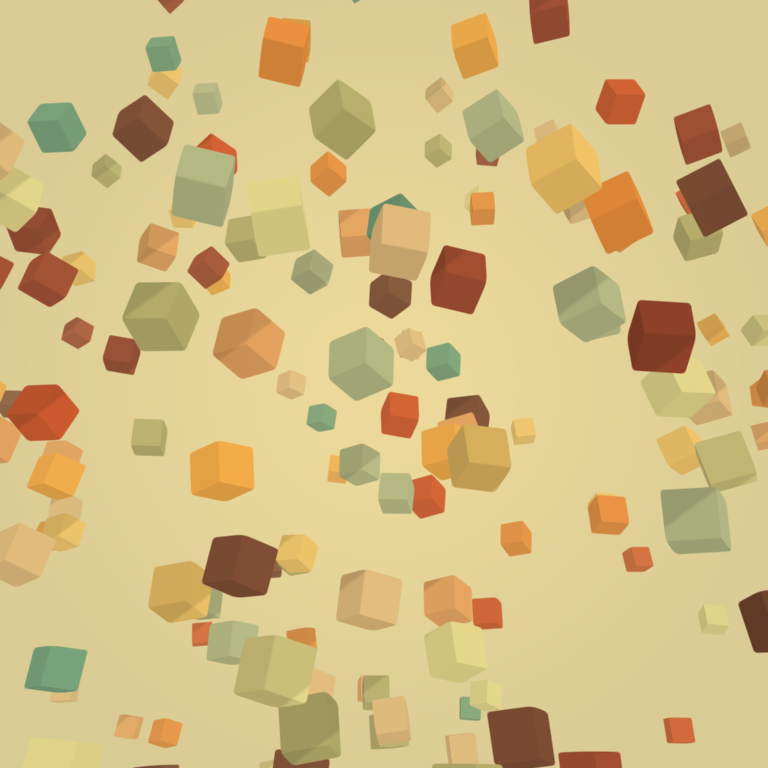
Reproduce this background procedurally as a Shadertoy shader.

```glsl
// Draws a cloud of softly lit pastel cubes, seen from below in a warm haze.

const int   COUNT      = 165;             // cubes, ordered far to near
const float FOCAL      = 0.9;             // focal length in canvas heights
const float PITCH      = 0.6;             // upward tilt of the camera
const float YAW_SPREAD = 1.3;
const float WOBBLE     = 0.35;            // random lean of each cube
const float EDGE_FAR   = 0.025;           // edge of the farthest cube
const float EDGE_NEAR  = 0.069;           // edge of the nearest cube
const float SPREAD     = 0.63;            // radius of the cloud
const float ROUNDING   = 0.16;            // corner rounding, in half edges
const float CREASE     = 28.0;            // sharpness of the inner edges
const vec2  CENTRE     = vec2(-0.03, -0.01);
const vec3  LIGHT      = vec3(0.48, 0.56, -0.68);
const vec3  HAZE_INNER = vec3(0.925, 0.850, 0.605);
const vec3  HAZE_OUTER = vec3(0.850, 0.795, 0.580);

const vec3 PALETTE[12] = vec3[12](
    vec3(0.57, 0.25, 0.15),   // brick
    vec3(0.44, 0.26, 0.17),   // umber
    vec3(0.75, 0.30, 0.14),   // vermilion
    vec3(0.84, 0.50, 0.20),   // orange
    vec3(0.88, 0.61, 0.24),   // amber
    vec3(0.87, 0.70, 0.36),   // honey
    vec3(0.83, 0.58, 0.33),   // peach
    vec3(0.81, 0.67, 0.44),   // sand
    vec3(0.82, 0.77, 0.49),   // straw
    vec3(0.65, 0.62, 0.38),   // olive
    vec3(0.64, 0.66, 0.47),   // sage
    vec3(0.40, 0.57, 0.43));  // teal

vec4 hash4(float n)
{
    vec4 p = fract(vec4(n) * vec4(0.1031, 0.1030, 0.0973, 0.1099));
    p += dot(p, p.wzxy + 33.33);
    return fract((p.xxyz + p.yzzw) * p.zywx);
}

float smoothMax(float a, float b, float k)
{
    float h = max(k - abs(a - b), 0.0) / k;
    return max(a, b) + 0.25 * h * h * k;
}

// Columns are the cube axes: x right, y up, z away from the viewer.
mat3 cubeAxes(vec3 turn)
{
    vec3 c = cos(turn), s = sin(turn);
    mat3 pitch = mat3(1, 0, 0,  0, c.x, s.x,  0, -s.x, c.x);
    mat3 yaw   = mat3(c.y, 0, -s.y,  0, 1, 0,  s.y, 0, c.y);
    mat3 roll  = mat3(c.z, s.z, 0,  -s.z, c.z, 0,  0, 0, 1);
    return pitch * roll * yaw;
}

// Signed distance to the strip that a projected axis cuts from the outline.
float stripDistance(vec2 p, vec2 along, vec2 b, vec2 c)
{
    vec2 n = vec2(-along.y, along.x) / max(length(along), 1e-5);
    return abs(dot(p, n)) - abs(dot(b, n)) - abs(dot(c, n));
}

// The outline of a projected cube is the overlap of three strips.
float outlineDistance(vec2 p, vec2 a, vec2 b, vec2 c, float k)
{
    float d = smoothMax(stripDistance(p, a, b, c), stripDistance(p, b, c, a), k);
    return smoothMax(d, stripDistance(p, c, a, b), k);
}

// Light on the visible faces, blended narrowly across their shared edges.
float faceLight(vec2 p, vec3 ray, mat3 axes)
{
    vec3 facing = ray * axes;
    vec3 side = mix(vec3(1.0), vec3(-1.0), step(0.0, facing));
    vec3 entry = (vec3(1.0) - side * (vec3(p, 0.0) * axes))
               / min(side * facing, vec3(-1e-4));
    float first = max(entry.x, max(entry.y, entry.z));
    vec3 weight = exp(CREASE * max(entry - first, vec3(-3.0)));
    vec3 lit = 0.97 + 0.13 * side * (LIGHT * axes);
    return dot(weight, lit) / dot(weight, vec3(1.0));
}

void mainImage(out vec4 fragColor, in vec2 fragCoord)
{
    vec2 pos = (fragCoord - 0.5 * iResolution.xy) / iResolution.y;
    float pixel = 1.0 / iResolution.y;
    vec3 haze = mix(HAZE_INNER, HAZE_OUTER, smoothstep(0.0, 0.65, length(pos)));
    vec3 col = haze;

    for (int i = 0; i < COUNT; i++)
    {
        float id = float(i);
        float near = (id + 0.5) / float(COUNT);
        float halfEdge = 0.5 * mix(EDGE_FAR, EDGE_NEAR, near * near);

        // Scatter in a disc, by golden angle
        vec4 rnd = hash4(id + 11.0);
        float angle = id * 2.39996 + rnd.y;
        vec2 centre = CENTRE + SPREAD * pow(rnd.x, 0.56) * vec2(cos(angle), sin(angle));
        vec2 p = (pos - centre) / halfEdge;
        if (dot(p, p) > 6.0) continue;

        // Orientation and outline under local perspective
        vec4 rot = hash4(id + 307.0) - 0.5;
        mat3 axes = cubeAxes(vec3(PITCH, 0.35, 0.0) + rot.xyz * vec3(WOBBLE, YAW_SPREAD, WOBBLE));
        vec3 ray = vec3(centre / FOCAL, 1.0);
        vec2 a = axes[0].xy - axes[0].z * ray.xy;
        vec2 b = axes[1].xy - axes[1].z * ray.xy;
        vec2 c = axes[2].xy - axes[2].z * ray.xy;
        float dist = outlineDistance(p, a, b, c, ROUNDING) * halfEdge;
        float cover = 1.0 - smoothstep(-pixel, pixel, dist);

        // Paint, faces, a soft cast shadow on some cubes, then haze
        vec3 paint = PALETTE[int(rnd.z * 12.0)] * faceLight(p, ray, axes);
        float shadow = smoothstep(-0.12, 0.12, dot(p, vec2(-0.6, 0.8)) + 3.0 * rot.w);
        paint *= 1.0 - 0.12 * shadow * step(0.6, rnd.w);
        paint = mix(haze, paint, mix(0.74, 0.98, near));
        col = mix(col, paint, cover);
    }
    fragColor = vec4(col, 1.0);
}
```
